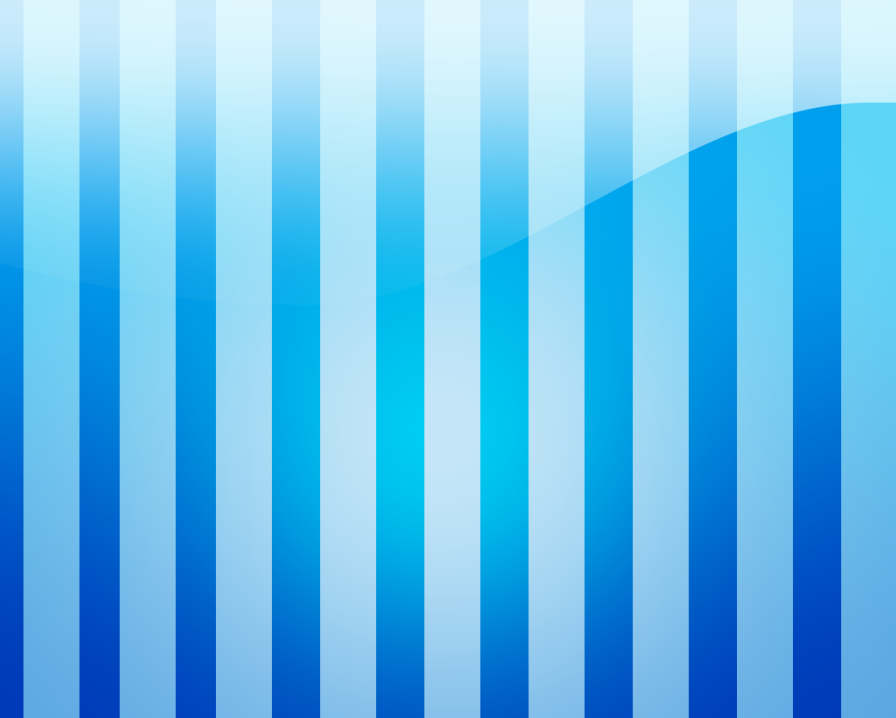
Give the GLSL for this background, as a Shadertoy shader.

```glsl
// Bars, in units of canvas width
const int   BAR_COUNT   = 9;
const float BAR_FIRST   = 0.0262;
const float BAR_WIDTH   = 0.0625;
const float BAR_PITCH   = 0.1074;
const float PITCH_EXTRA = 0.0089;  // added to each pitch after the third bar

// Wave edge
const float TROUGH_X  = 0.345;
const float TROUGH_Y  = 0.575;
const float CREST_X   = 0.970;
const float WAVE_RISE = 0.282;
const float LEFT_LIFT = 0.0586;

// White sheen above the wave
const float SHEEN_TOP   = 0.76;
const float SHEEN_FLOOR = 0.035;
const vec2  SHEEN_DEPTH = vec2(0.41, 0.47);  // left, right

// Soft light in the middle; spread is a squared radius
const vec2  GLOW_CENTER = vec2(0.49, 0.40);
const float GAP_SPREAD  = 0.11;
const float BAR_SPREAD  = 0.20;
const float SHADE_TOP   = 0.80;

const vec3 GAP_LOW  = vec3(0.00, 0.22, 0.72);
const vec3 GAP_HIGH = vec3(0.00, 0.62, 0.93);
const vec3 GAP_GLOW = vec3(0.00, 0.80, 0.945);
const vec3 BAR_LOW  = vec3(0.33, 0.64, 0.88);
const vec3 BAR_HIGH = vec3(0.33, 0.83, 0.97);
const vec3 BAR_GLOW = vec3(0.77, 0.90, 0.97);

// Coverage of the light bars, with edges one pixel soft
float barMask(float x, float pixel) {
    float mask = 0.0;
    for (int i = 0; i < BAR_COUNT; i++) {
        float n = float(i);
        float left = BAR_FIRST + n * BAR_PITCH + max(n - 2.0, 0.0) * PITCH_EXTRA;
        float d = abs(x - left - 0.5 * BAR_WIDTH) - 0.5 * BAR_WIDTH;
        mask = max(mask, clamp(0.5 - d / pixel, 0.0, 1.0));
    }
    return mask;
}

// Shallow parabola on the left, S-curve on the right
float waveHeight(float x) {
    float back = max(1.0 - x / TROUGH_X, 0.0);
    return TROUGH_Y + LEFT_LIFT * back * back
         + WAVE_RISE * smoothstep(TROUGH_X, CREST_X, x);
}

// Vertical shade with a round glow laid over it
vec3 shade(vec3 low, vec3 high, vec3 glow, float y, float dist2, float spread) {
    vec3 base = mix(low, high, smoothstep(0.0, SHADE_TOP, y));
    return mix(base, glow, exp(-dist2 / spread));
}

void mainImage(out vec4 fragColor, in vec2 fragCoord) {
    vec2 uv = fragCoord / iResolution.xy;
    vec2 pixel = 1.0 / iResolution.xy;

    vec2 toGlow = uv - GLOW_CENTER;
    toGlow.x *= iResolution.x / iResolution.y;
    float dist2 = dot(toGlow, toGlow);

    // Stripes
    vec3 gap = shade(GAP_LOW, GAP_HIGH, GAP_GLOW, uv.y, dist2, GAP_SPREAD);
    vec3 bar = shade(BAR_LOW, BAR_HIGH, BAR_GLOW, uv.y, dist2, BAR_SPREAD);
    vec3 color = mix(gap, bar, barMask(uv.x, pixel.x));

    // Sheen, fading down from the top and cut by the wave
    float depth = mix(SHEEN_DEPTH.x, SHEEN_DEPTH.y, uv.x);
    float fade = 1.0 - smoothstep(0.0, depth, 1.0 - uv.y);
    float above = smoothstep(-pixel.y, pixel.y, uv.y - waveHeight(uv.x));
    color = mix(color, vec3(1.0), above * (SHEEN_FLOOR + SHEEN_TOP * fade));

    fragColor = vec4(color, 1.0);
}
```
